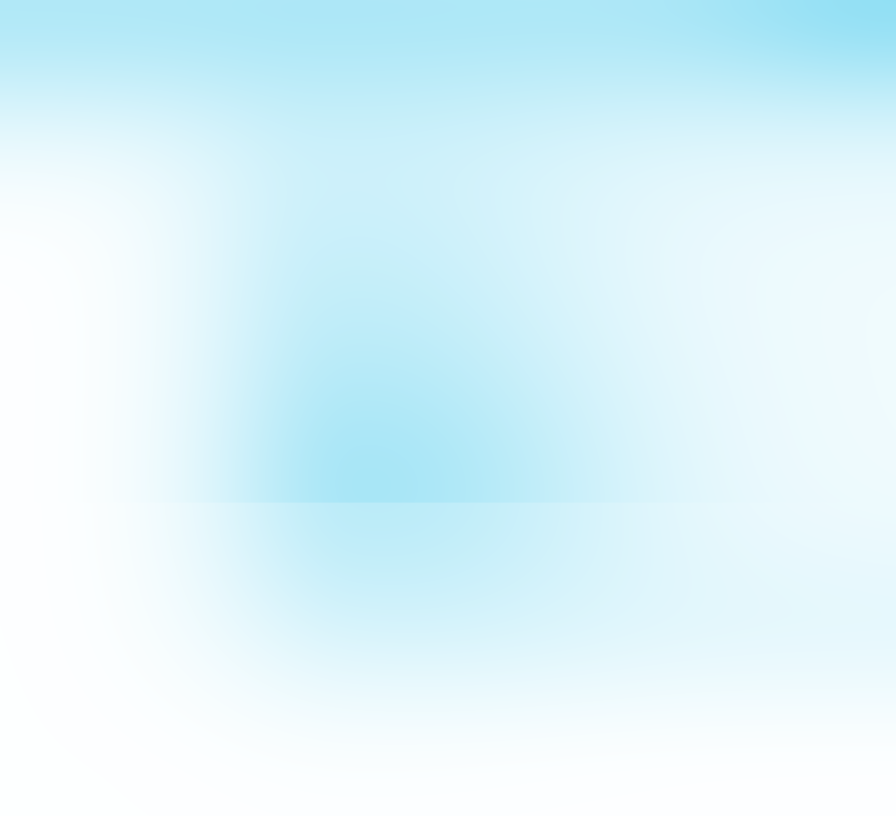
Write a WebGL 1 fragment shader that draws this background.

```glsl
precision highp float;

uniform vec2 u_resolution;

#define TINT_FALLOFF vec3(1.0, 0.29, 0.10)
#define SEAM_Y 0.384
#define SEAM_DROP 0.25
#define SKY_DEPTH 0.30
#define CORNER_DEPTH 0.12
#define COLUMN_DEPTH 0.13
#define POOL_DEPTH 0.29
#define HAZE_DEPTH 0.05

// Soft blob with separate radii: left, right, below, above its centre
float softGlow(vec2 p, vec2 centre, vec4 radii) {
    vec2 d = p - centre;
    vec2 radius = mix(radii.xz, radii.yw, step(0.0, d));
    d /= radius;
    return exp(-dot(d, d));
}

void main() {
    vec2 uv = gl_FragCoord.xy / u_resolution;

    // Blue band along the top, deepest in the right corner
    float skyFade = (1.0 - uv.y) / 0.16;
    float depth = SKY_DEPTH * exp(-skyFade * skyFade);
    depth += CORNER_DEPTH * softGlow(uv, vec2(1.0), vec4(0.20, 0.20, 0.12, 0.12));

    // Pale column joining the band to the central pool
    depth += COLUMN_DEPTH * softGlow(uv, vec2(0.36, 0.70), vec4(0.16, 0.30, 0.20, 0.20));

    // Central pool, lighter below the horizontal seam
    float pixel = 1.0 / u_resolution.y;
    float aboveSeam = smoothstep(SEAM_Y - pixel, SEAM_Y + pixel, uv.y);
    float pool = softGlow(uv, vec2(0.40, 0.39), vec4(0.17, 0.29, 0.20, 0.22));
    depth += POOL_DEPTH * pool * mix(1.0 - SEAM_DROP, 1.0, aboveSeam);

    // Faint haze across the right, clear near the top and bottom
    float haze = smoothstep(0.0, 0.7, uv.x) * smoothstep(0.04, 0.25, uv.y);
    haze *= 1.0 - smoothstep(0.70, 1.0, uv.y);
    depth += HAZE_DEPTH * haze;
    depth += 0.04 * softGlow(uv, vec2(1.0, 0.24), vec4(0.45, 0.45, 0.12, 0.12));

    // Pale cyan tint over white
    vec3 color = 1.0 - TINT_FALLOFF * (depth + 0.006);
    gl_FragColor = vec4(color, 1.0);
}
```
